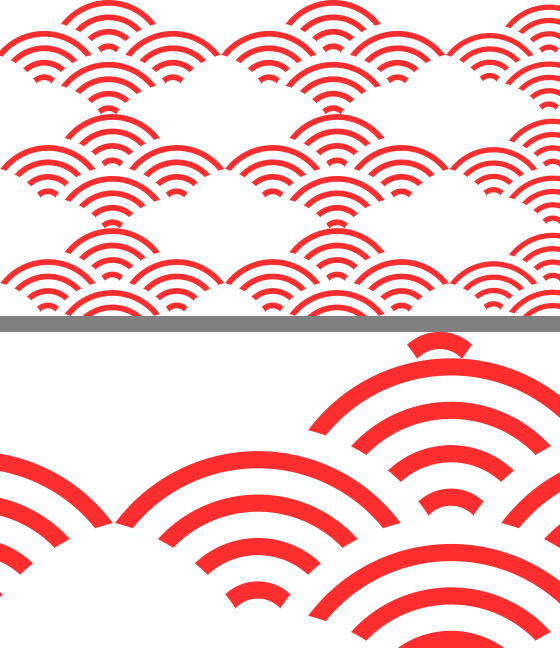
Top: the whole. Bottom: its middle third, enlarged.
Give the GLSL for this pattern, as a WebGL 2 fragment shader.

```glsl
#version 300 es
precision highp float;
// Red wave fans on white, set in diamonds of four that repeat 3 across and 3 down.
// Each fan is four concentric rings, trimmed by the larger circles of its two
// lower neighbours; all shapes are distance functions joined with min and max.

uniform vec2 u_resolution;
out vec4 fragColor;

// Lengths are in canvas heights, with y running down from the top edge.
const vec3 PAPER = vec3(1.0);
const vec3 RED = vec3(1.0, 0.18, 0.18);

const int COLUMNS = 3;
const int ROWS = 3;
const vec2 PERIOD = vec2(0.7111, 0.3611);     // spacing of the diamonds
const vec2 GROUP_HALF = vec2(0.3543, 0.1806); // half size of a diamond
const float LEFT_MARGIN = 0.001;
const float TOP_ROW_SHIFT = -0.012;           // the first row sits further left
const float LAST_COLUMN_SCALE = 0.92;         // the last column is smaller

const vec2 FAN_STEP = vec2(0.2037, 0.0979);   // offset to a lower neighbour
const float FAN_RADIUS = 0.1875;
const float TRIM_RADIUS = 0.2162;
const float RING_STEP = 0.0458;
const float RING_WIDTH = 0.0181;
const float LAST_RING = 3.0;

// Distance to one fan; p is measured from the centre of its rings.
float fanDistance(vec2 p) {
    float depth = FAN_RADIUS - 0.5 * RING_WIDTH - length(p);
    float ring = clamp(round(depth / RING_STEP), 0.0, LAST_RING);
    float rings = abs(depth - ring * RING_STEP) - 0.5 * RING_WIDTH;
    float trim = TRIM_RADIUS - length(vec2(abs(p.x), p.y) - FAN_STEP);
    return max(max(rings, trim), p.y); // only the half above the centre
}

// Distance to a diamond of four fans; p is measured from its middle.
float groupDistance(vec2 p) {
    float d = 1e3;
    for (int i = 0; i < 2; i++) {
        for (int j = 0; j < 2; j++) {
            vec2 centre = vec2(float(i - j), float(i + j)) * FAN_STEP;
            centre.y += FAN_RADIUS - GROUP_HALF.y;
            d = min(d, fanDistance(p - centre));
        }
    }
    return d;
}

void main() {
    float pixel = 1.0 / u_resolution.y;
    vec2 p = gl_FragCoord.xy * pixel;
    p.y = 1.0 - p.y;

    // Join all diamonds, aligned by left edge and by middle height
    float d = 1e3;
    for (int row = 0; row < ROWS; row++) {
        float left = LEFT_MARGIN + (row == 0 ? TOP_ROW_SHIFT : 0.0);
        for (int col = 0; col < COLUMNS; col++) {
            float scale = col == COLUMNS - 1 ? LAST_COLUMN_SCALE : 1.0;
            vec2 middle = vec2(left + GROUP_HALF.x * scale, GROUP_HALF.y)
                        + vec2(float(col), float(row)) * PERIOD;
            d = min(d, groupDistance((p - middle) / scale) * scale);
        }
    }

    float ink = clamp(0.5 - d / pixel, 0.0, 1.0);
    fragColor = vec4(mix(PAPER, RED, ink), 1.0);
}
```
